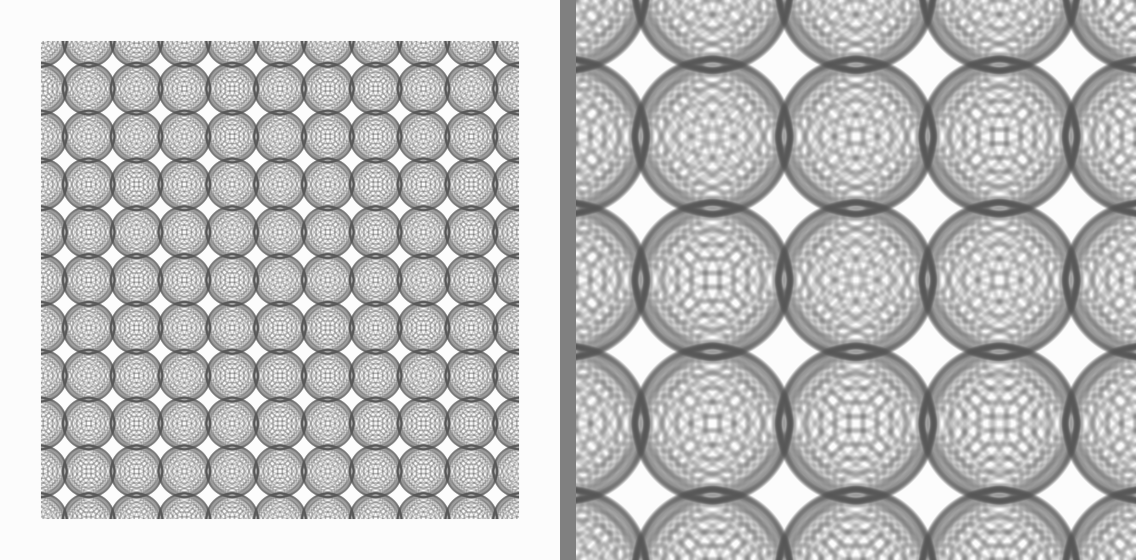
Left: the whole. Right: its middle third, enlarged.
Write a WebGL 2 fragment shader that draws this pattern.

```glsl
#version 300 es
precision highp float;
// A framed grid of overlapping discs, each woven from four fans of nested tangent circles.

#define REPEATS 10.0       // cells across and down the square
#define SIDE 0.854         // side of the patterned square, in canvas units
#define RADIUS 0.54        // disc radius, in cells
#define RINGS 11           // circles in each fan
#define LINE_WIDTH 0.031   // soft half-width of a line, in cells
#define LINE_INK 0.30      // ink laid down by one line
#define VARIATION 0.45     // shift of the inner rings between discs
#define PAPER vec3(0.99)
#define INK vec3(0.33)

uniform vec2 u_resolution;
out vec4 fragColor;

float hash(vec2 p) {
    return fract(sin(dot(p, vec2(127.1, 311.7))) * 43758.5453);
}

// Ink of one disc at p, measured from the disc centre.
float discInk(vec2 p, float width, float shift) {
    if (length(p) > RADIUS + width) return 0.0;
    float ink = 0.0;
    for (int k = 2; k <= RINGS; k++) {
        float t = float(k) / float(RINGS);
        float r = RADIUS * (t + shift * (1.0 - t) / float(RINGS));
        float offset = RADIUS - r;
        // One circle touching the rim on each of the four sides.
        vec4 dist = vec4(length(p - vec2(offset, 0.0)),
                         length(p + vec2(offset, 0.0)),
                         length(p - vec2(0.0, offset)),
                         length(p + vec2(0.0, offset)));
        vec4 lines = 1.0 - smoothstep(0.0, width, abs(dist - r));
        ink += LINE_INK * dot(lines, vec4(1.0));
    }
    return ink;
}

void main() {
    float canvas = min(u_resolution.x, u_resolution.y);
    vec2 uv = (gl_FragCoord.xy - 0.5 * u_resolution) / canvas;
    float cellsPerUnit = REPEATS / SIDE;
    float pixel = cellsPerUnit / canvas;
    vec2 p = uv * cellsPerUnit;
    vec2 nearest = floor(p + 0.5);

    // Sum the discs that can reach this point, including overlaps.
    float width = max(LINE_WIDTH, 1.2 * pixel);
    float ink = 0.0;
    for (int y = -1; y <= 1; y++) {
        for (int x = -1; x <= 1; x++) {
            vec2 cell = nearest + vec2(x, y);
            float shift = VARIATION * (hash(cell) - 0.5);
            ink += discInk(p - cell, width, shift);
        }
    }

    // Crop to the square, cutting the outer discs in half.
    float edge = max(abs(p.x), abs(p.y)) - 0.5 * REPEATS;
    float inside = 1.0 - smoothstep(-0.5 * pixel, 0.5 * pixel, edge);

    vec3 color = mix(PAPER, INK, (1.0 - exp(-ink)) * inside);
    fragColor = vec4(color, 1.0);
}
```
